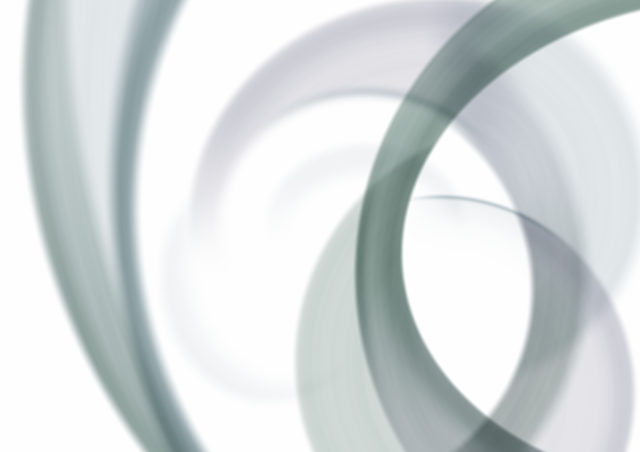
Give the GLSL for this background, as a Shadertoy shader.

```glsl
// Translucent smoky ribbons sweeping in large arcs over a white ground.
// Each ribbon is a crescent between two ellipses, multiplied onto the ground,
// with soft edges, darker rims and fine fibres made of layered sines.

const vec3 PAPER    = vec3(0.995);
const vec3 MIST     = vec3(0.89, 0.91, 0.92);
const vec3 SAGE     = vec3(0.80, 0.84, 0.825);
const vec3 DEEP     = vec3(0.67, 0.735, 0.715);
const vec3 SLATE    = vec3(0.70, 0.76, 0.78);
const vec3 LAVENDER = vec3(0.84, 0.84, 0.87);

// Approximate signed distance to an ellipse, negative inside.
float ellipse(vec2 p, vec2 center, vec2 radii) {
    vec2 q = p - center;
    float k = length(q / radii);
    return k * (k - 1.0) / max(length(q / (radii * radii)), 1e-4);
}

float circle(vec2 p, vec2 center, float radius) {
    return length(p - center) - radius;
}

vec2 rotate(vec2 v, float angle) {
    float c = cos(angle), s = sin(angle);
    return vec2(c * v.x + s * v.y, c * v.y - s * v.x);
}

float inside(float d, float soft) {
    return 1.0 - smoothstep(-soft, soft, d);
}

// Area within the outer edge and beyond the inner edge.
float crescent(float outer, float inner, float softOuter, float softInner) {
    return inside(outer, softOuter) * inside(-inner, softInner);
}

float rim(float d, float width) {
    return exp(-d * d / (width * width));
}

// Fine streaks running along an edge.
float fibres(float d, float along) {
    float sum = 0.0, freq = 65.0;
    for (int i = 0; i < 4; i++) {
        sum += sin(d * freq + along * 5.0 + float(i) * 1.7) / float(i + 2);
        freq *= 1.83;
    }
    return 1.0 + 0.07 * sum;
}

vec3 tinted(vec3 base, vec3 tint, float amount) {
    return base * mix(vec3(1.0), tint, amount);
}

// Pair of long ribbons on the left.
vec3 leftRibbons(vec3 col, vec2 p) {
    float leftEdge  = circle(p, vec2(1.419, 0.816), 1.368);
    float rightEdge = circle(p, vec2(1.327, 0.540), 1.028);
    float foldA     = circle(p, vec2(2.313, 1.037), 2.165);
    float foldB     = circle(p, vec2(1.710, 0.596), 1.463);
    float whole = crescent(leftEdge, rightEdge, 0.014, 0.018);
    float bandA = crescent(leftEdge, foldA, 0.014, 0.022);
    float bandB = crescent(foldB, rightEdge, 0.022, 0.018);
    float low = 1.0 - smoothstep(0.0, 0.9, p.y);
    col = tinted(col, MIST, whole * fibres(leftEdge, p.y));
    col = tinted(col, SAGE, bandA * (0.8 + 0.55 * low) * fibres(foldA, p.y));
    col = tinted(col, SLATE, bandB * (0.85 + 0.15 * low) * fibres(foldB, p.y));
    col = tinted(col, SAGE, bandA * rim(leftEdge + 0.02, 0.025) * 0.7);
    return tinted(col, SAGE, bandB * rim(rightEdge - 0.035, 0.03) * 0.75);
}

// Pale arch in the middle with fainter echoes below it.
vec3 paleArch(vec3 col, vec2 p) {
    float outer = ellipse(p, vec2(0.974, 0.504), vec2(0.555, 0.500));
    float inner = ellipse(p, vec2(0.809, 0.504), vec2(0.322, 0.285));
    float fade = smoothstep(0.38, 0.78, p.y) * (1.0 - smoothstep(1.0, 1.2, p.x));
    float arch = crescent(outer, inner, 0.012, 0.022) * fade;
    col = tinted(col, LAVENDER, arch * 0.68 * fibres(outer, p.x));
    col = tinted(col, LAVENDER, arch * rim(outer + 0.035, 0.045) * 0.55);
    float crease = rim(inner - 0.008, 0.011) * smoothstep(0.5, 0.85, p.x);
    col = tinted(col, SLATE, crease * fade * smoothstep(0.65, 0.76, p.y) * 0.45);

    float echoOut = ellipse(p, vec2(0.597, 0.384), vec2(0.239, 0.272));
    float echoIn  = ellipse(p, vec2(0.655, 0.410), vec2(0.245, 0.270));
    float echo = crescent(echoOut, echoIn, 0.018, 0.04);
    col = tinted(col, MIST, echo * 0.45 * (1.0 - smoothstep(0.45, 0.65, p.y)));

    float haloOut = ellipse(p, vec2(0.809, 0.504), vec2(0.217, 0.175));
    float haloIn  = ellipse(p, vec2(0.820, 0.470), vec2(0.190, 0.150));
    float halo = crescent(haloOut, haloIn, 0.015, 0.025);
    return tinted(col, MIST, halo * 0.45 * smoothstep(0.45, 0.62, p.y));
}

// Veils and band to the right of the bright opening.
vec3 rightVeils(vec3 col, vec2 p) {
    float opening = circle(p, vec2(0.728, 0.357), 0.450);
    float band    = circle(p, vec2(0.665, 0.393), 0.631);
    float upper   = circle(p, vec2(0.996, 0.577), 0.432);
    float lower   = ellipse(p, vec2(0.974, 0.127), vec2(0.430, 0.441));
    float right = smoothstep(0.93, 1.07, p.x);
    float low = 1.0 - smoothstep(0.25, 0.72, p.y);
    float veil = crescent(upper, opening, 0.025, 0.010) * right;
    col = tinted(col, MIST, veil * 1.05 * fibres(upper, p.y));
    float strip = crescent(band, opening, 0.025, 0.010) * right;
    vec3 stripTint = mix(LAVENDER, vec3(0.73, 0.77, 0.75), low);
    col = tinted(col, stripTint, strip * (0.55 + 0.4 * low) * fibres(band, p.y));
    float fan = crescent(lower, opening, 0.010, 0.012) * right;
    col = tinted(col, LAVENDER, fan * 0.65 * fibres(lower, p.x));
    col = tinted(col, LAVENDER, fan * rim(lower + 0.025, 0.03) * 0.6);
    float thread = smoothstep(0.88, 1.0, p.x) * (1.0 - smoothstep(1.12, 1.3, p.x));
    thread *= step(0.3, p.y);
    col = tinted(col, SLATE, thread * rim(lower + 0.004, 0.005) * 0.65);
    return tinted(col, MIST, thread * inside(lower, 0.005) * rim(lower, 0.06) * 0.5);
}

// Dark main sweep and the veil that swells below it.
vec3 mainSweep(vec3 col, vec2 p) {
    vec2 hub = vec2(1.610, 0.461);
    float inner = ellipse(rotate(p - hub, 0.072), vec2(0.0), vec2(0.722, 0.542));
    float outer = circle(p, vec2(1.540, 0.393), 0.754);
    float swell = circle(p, vec2(1.182, 0.200), 0.528);
    float high = smoothstep(0.0, 0.45, p.y);
    float veil = crescent(swell, inner, 0.010, 0.006);
    col = tinted(col, SAGE, veil * 0.95 * fibres(swell, p.x));
    float sweep = crescent(outer, inner, 0.007, 0.006);
    col = tinted(col, mix(LAVENDER, DEEP, high), sweep * fibres(outer, p.y));
    col = tinted(col, DEEP, sweep * rim(inner - 0.025, 0.035) * 0.6);
    float shadow = rim(outer + 0.008, 0.015) * rim(p.y - 0.43, 0.22);
    return tinted(col, DEEP, sweep * shadow * 0.75);
}

void mainImage(out vec4 fragColor, in vec2 fragCoord) {
    vec2 p = fragCoord / iResolution.y;
    vec3 col = leftRibbons(PAPER, p);
    col = paleArch(col, p);
    col = rightVeils(col, p);
    col = mainSweep(col, p);
    fragColor = vec4(clamp(col, 0.0, 1.0), 1.0);
}
```
